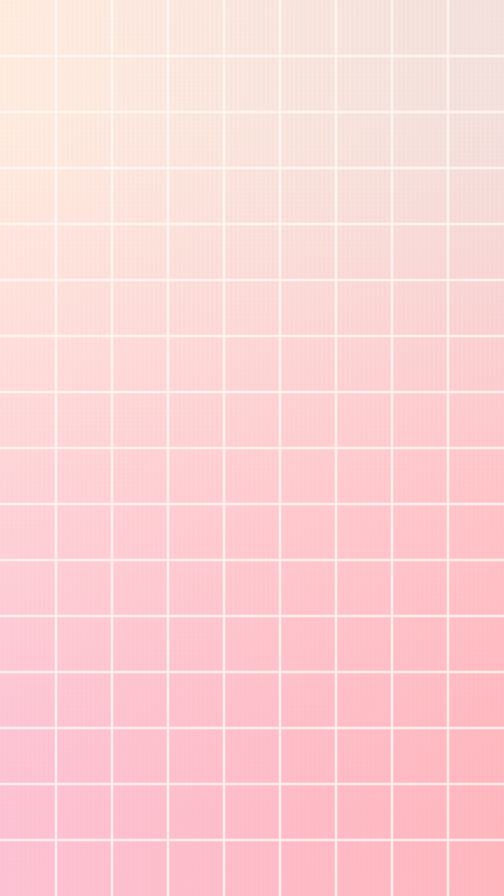
Write a Shadertoy shader that draws this pattern.

```glsl
// Thin white 9 by 16 grid over a cream-to-pink gradient with a faint woven grain.

float hash(vec2 p) {
    vec3 q = fract(p.xyx * vec3(0.1031, 0.1030, 0.0973));
    q += dot(q, q.yzx + 33.33);
    return fract((q.x + q.y) * q.z);
}

float valueNoise(vec2 p) {
    vec2 i = floor(p), f = fract(p);
    f = f * f * (3.0 - 2.0 * f);
    return mix(mix(hash(i), hash(i + vec2(1, 0)), f.x),
               mix(hash(i + vec2(0, 1)), hash(i + vec2(1, 1)), f.x), f.y);
}

// Left and right edges each run through three colours, blended across.
vec3 background(vec2 uv) {
    float lower = smoothstep(0.05, 0.58, uv.y);
    float upper = smoothstep(0.40, 0.92, uv.y);
    vec3 left = mix(vec3(0.99, 0.76, 0.828), vec3(0.995, 0.838, 0.847), lower);
    vec3 right = mix(vec3(1.0, 0.715, 0.742), vec3(1.0, 0.775, 0.79), lower);
    left = mix(left, vec3(1.0, 0.922, 0.872), upper);
    right = mix(right, vec3(0.953, 0.878, 0.863), upper);
    return mix(left, right, uv.x);
}

// Fine vertical threads with weaker cross threads, uneven from patch to patch.
float weave(vec2 p, float height) {
    vec2 thread = cos(6.2832 * 12.0 * p);
    float patchiness = 0.4 + 0.6 * valueNoise(p * 1.3);
    float cross = valueNoise(p * 0.9 + 17.0);
    return (thread.x + 0.7 * cross * thread.y) * patchiness * mix(0.006, 0.011, height);
}

void mainImage(out vec4 fragColor, in vec2 fragCoord) {
    vec2 uv = fragCoord / iResolution.xy;
    vec2 cells = vec2(9, 16);
    vec2 p = uv * cells;
    vec2 pixel = cells / iResolution.xy;

    // The grain fades out where its threads are too fine to resolve.
    float visible = 1.0 - smoothstep(0.035, 0.06, max(pixel.x, pixel.y));
    vec3 color = background(uv) + weave(p, uv.y) * visible * vec3(0.6, 1.0, 1.0);

    // Soft lines between cells only, none along the border.
    vec2 nearest = round(p);
    vec2 inner = step(0.5, nearest) * step(nearest, cells - 0.5);
    vec2 dist = abs(p - nearest);
    vec2 soft = max(pixel, vec2(0.03));
    vec2 line = inner * (1.0 - smoothstep(0.022 - 0.5 * soft, 0.022 + 0.5 * soft, dist));
    color = mix(color, vec3(1.0, 0.975, 0.965), 0.8 * max(line.x, line.y));

    fragColor = vec4(clamp(color, 0.0, 1.0), 1.0);
}
```
